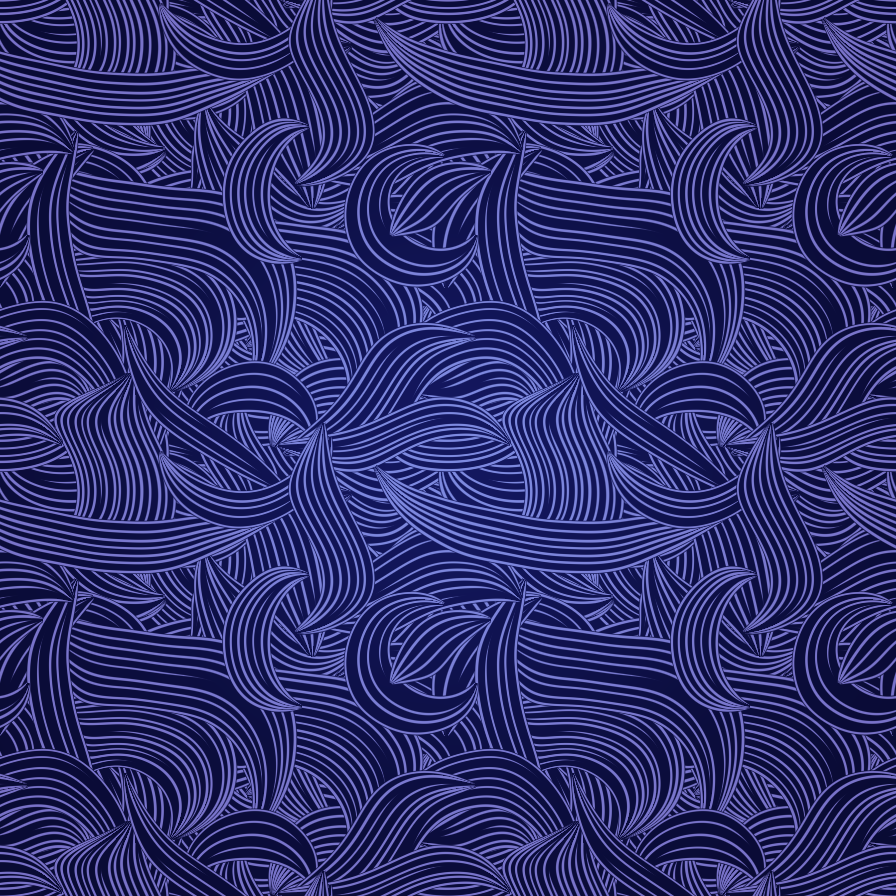
A WebGL 1 fragment shader for this pattern:

```glsl
precision highp float;
// Flowing locks of fine periwinkle strands on navy, tiled two by two under a soft central glow.
uniform vec2 u_resolution;
const float PI = 3.14159265;
const float REPEATS = 2.0;
const float GRID = 7.0;           // filler locks per tile side
const float STRAND_GAP = 0.0195;  // in tile units
const float STRAND_HALF = 0.0025;

vec2 hash2(vec2 p) {
  vec2 q = vec2(dot(p, vec2(127.1, 311.7)), dot(p, vec2(269.5, 183.3)));
  return fract(sin(q) * 43758.5);
}

// Gradient noise that wraps after a whole number of cells.
float gradientNoise(vec2 p, float period) {
  vec2 cell = floor(p), f = fract(p), e = vec2(1.0, 0.0);
  vec2 w = f * f * f * (f * (f * 6.0 - 15.0) + 10.0);
  float a = dot(hash2(mod(cell, period)) * 2.0 - 1.0, f);
  float b = dot(hash2(mod(cell + e.xy, period)) * 2.0 - 1.0, f - e.xy);
  float c = dot(hash2(mod(cell + e.yx, period)) * 2.0 - 1.0, f - e.yx);
  float d = dot(hash2(mod(cell + e.xx, period)) * 2.0 - 1.0, f - e.xx);
  return mix(mix(a, b, w.x), mix(c, d, w.x), w.y);
}

// Paints a tapered lock over the ink; size holds half length and half width.
void lock(inout float ink, vec2 p, float soft, vec2 mid, float angle,
          vec2 size, float bend, float sway) {
  vec2 d = fract(p - mid + 0.5) - 0.5;
  float ca = cos(angle), sa = sin(angle);
  d = vec2(ca * d.x + sa * d.y, ca * d.y - sa * d.x);
  // Straighten the arc into along and across coordinates.
  vec2 arc = vec2(d.x * bend, 1.0 - d.y * bend);
  float along = atan(arc.x, arc.y) / (bend * size.x);
  if (abs(along) >= 1.0) return;
  float across = (1.0 - length(arc)) / bend - sway * sin(PI * along);
  float width = size.y * (1.06 - along * along);
  float v = across / width;
  if (abs(v) > 2.0) return;
  float slope = (sway * PI * cos(PI * along) - 2.0 * v * along * size.y) / size.x;
  float scale = width / sqrt(1.0 + slope * slope);
  // Inner strands wander, start and stop at varied places; outlines run through.
  float gap = STRAND_GAP * mix(0.8, 1.15, hash2(floor(mid * 61.0)).x);
  float count = max(2.0, floor(size.y / gap + 0.5));
  float id = clamp(floor(v * count + 0.5), -count, count);
  float inner = 1.0 - step(count - 0.5, abs(id));
  vec2 vary = hash2(vec2(id, 7.0) + floor(mid * 97.0));
  float reach = mix(0.5, 1.7, vary.x);
  float stop = smoothstep(reach - 0.4, reach, abs(along + (vary.y - 0.5) * 0.9));
  float shift = inner * (vary.y - 0.5) * 0.35;
  float thick = STRAND_HALF * mix(0.75, 1.25, vary.x) * (1.0 - inner * stop);
  thick = min(thick, 0.4 * scale / count);
  float dist = abs(v * count - id - shift) * scale / count;
  float strand = 1.0 - smoothstep(thick - soft * 0.5, thick + soft * 0.5, dist);
  strand *= smoothstep(0.0, STRAND_HALF * 0.4, thick);
  float edge = (abs(v) - 1.0) * scale - thick;
  ink = mix(ink, strand, 1.0 - smoothstep(0.0, soft, edge));
}

// Short locks that follow a noisy flow and fill the ground.
void fillerLocks(inout float ink, vec2 p, float soft) {
  for (float j = 0.0; j < GRID; j++) {
    for (float i = 0.0; i < GRID; i++) {
      vec2 cell = vec2(i, mod(j * 3.0 + i * 2.0, GRID));
      vec2 r = hash2(cell + 3.0), s = hash2(cell + 41.0);
      vec2 mid = (cell + r) / GRID;
      float angle = -0.5 + 2.5 * gradientNoise(mid * 3.0, 3.0);
      float bend = (s.x < 0.5 ? -1.0 : 1.0) * mix(1.5, 5.0, r.y);
      vec2 size = vec2(mix(0.19, 0.27, r.x), mix(0.07, 0.11, s.y));
      lock(ink, p, soft, mid, angle, size, bend, 0.08 * (s.y - 0.5));
    }
  }
}

// Broad shoulders and the crest they fall from.
void crestLocks(inout float ink, vec2 p, float soft) {
  lock(ink, p, soft, vec2(0.70, 0.38), -0.85, vec2(0.30, 0.13), -3.0, 0.07);
  lock(ink, p, soft, vec2(0.32, 0.37), -0.75, vec2(0.26, 0.11), -4.5, 0.06);
  lock(ink, p, soft, vec2(0.40, 0.50), -0.75, vec2(0.41, 0.09), -2.0, 0.09);
  lock(ink, p, soft, vec2(0.05, 0.54), 0.95, vec2(0.19, 0.05), -3.0, 0.0);
  lock(ink, p, soft, vec2(0.125, 0.39), -1.50, vec2(0.31, 0.05), 1.2, 0.02);
}

// Rounded curls, the leaf inside them and the nested eye.
void curlLocks(inout float ink, vec2 p, float soft) {
  lock(ink, p, soft, vec2(0.91, 0.70), 0.10, vec2(0.25, 0.09), -2.5, 0.03);
  lock(ink, p, soft, vec2(0.83, 0.49), -1.20, vec2(0.29, 0.05), 8.0, 0.0);
  lock(ink, p, soft, vec2(0.97, 0.56), 0.60, vec2(0.13, 0.045), -3.0, 0.01);
  lock(ink, p, soft, vec2(0.55, 0.57), -1.60, vec2(0.22, 0.05), 7.0, 0.0);
  lock(ink, p, soft, vec2(0.03, 0.04), 0.10, vec2(0.23, 0.09), 4.0, 0.0);
  lock(ink, p, soft, vec2(0.07, 0.15), -0.15, vec2(0.14, 0.05), -4.0, 0.02);
  lock(ink, p, soft, vec2(0.07, 0.26), 0.0, vec2(0.34, 0.06), -5.5, 0.0);
}

// Long sweeps and the strands that spread from the knot.
void sweepLocks(inout float ink, vec2 p, float soft) {
  lock(ink, p, soft, vec2(0.26, 0.97), -1.90, vec2(0.21, 0.12), -2.0, 0.06);
  lock(ink, p, soft, vec2(0.53, 0.97), -1.50, vec2(0.15, 0.07), 1.5, 0.02);
  lock(ink, p, soft, vec2(0.56, 0.14), 0.0, vec2(0.20, 0.05), -7.0, 0.0);
  lock(ink, p, soft, vec2(0.83, 0.14), 0.55, vec2(0.25, 0.06), -1.0, 0.04);
  lock(ink, p, soft, vec2(0.88, 0.04), 0.0, vec2(0.26, 0.05), -1.0, 0.04);
  lock(ink, p, soft, vec2(0.22, 0.78), -0.15, vec2(0.43, 0.055), 1.4, 0.02);
  lock(ink, p, soft, vec2(0.43, 0.04), -0.80, vec2(0.28, 0.035), 1.5, 0.02);
  lock(ink, p, soft, vec2(0.56, 0.86), 0.10, vec2(0.26, 0.04), 5.0, 0.0);
  lock(ink, p, soft, vec2(0.75, 0.81), -1.70, vec2(0.25, 0.06), -2.0, 0.05);
}

void main() {
  vec2 uv = gl_FragCoord.xy / u_resolution, p = uv * REPEATS;
  float soft = 1.4 * REPEATS / min(u_resolution.x, u_resolution.y), ink = 0.0;
  p += 0.03 * vec2(gradientNoise(p * 4.0, 4.0), gradientNoise(p.yx * 4.0 + 2.0, 4.0));
  fillerLocks(ink, p, soft);
  crestLocks(ink, p, soft);
  curlLocks(ink, p, soft);
  sweepLocks(ink, p, soft);
  // The glow lifts the ground and cools the strands.
  float glow = exp(-8.0 * dot(uv - 0.5, uv - 0.5));
  vec3 ground = mix(vec3(0.035, 0.04, 0.20), vec3(0.075, 0.09, 0.37), glow);
  vec3 strandColor = mix(vec3(0.47, 0.44, 0.78), vec3(0.49, 0.54, 0.88), glow);
  gl_FragColor = vec4(mix(ground, strandColor, ink), 1.0);
}
```
